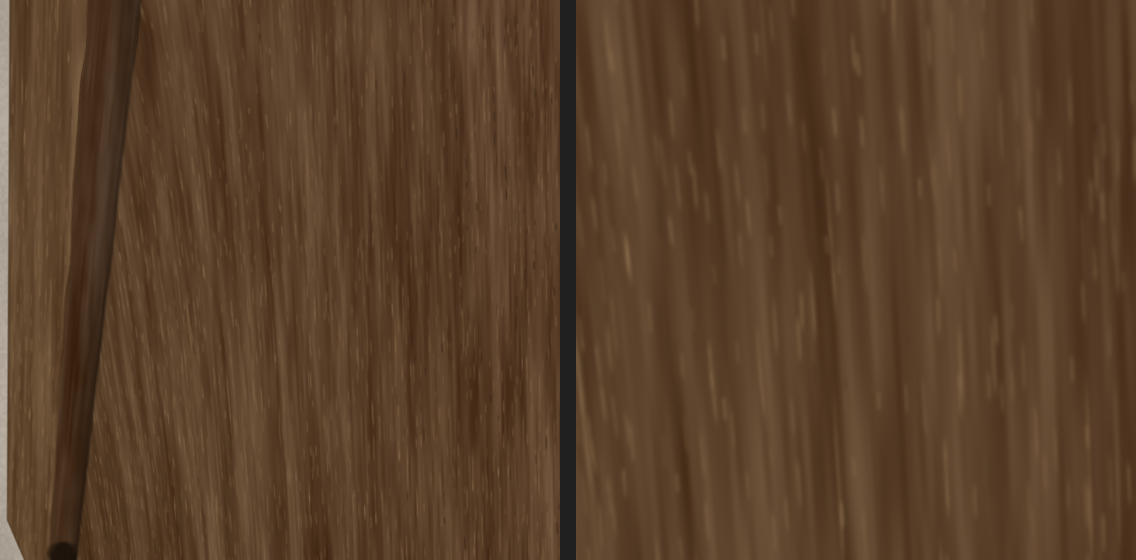
Left: the whole. Right: its middle third, enlarged.
Write a Shadertoy shader that draws this texture.

```glsl
#define WOOD_BASE vec3(0.338, 0.238, 0.153)
#define WOOD_DARK vec3(0.262, 0.175, 0.108)
#define WOOD_PALE vec3(0.54, 0.43, 0.30)
#define WALL vec3(0.69, 0.65, 0.60)
#define GRAIN_CONTRAST 0.24
#define FLECK_STRENGTH 0.62
#define PORE_STRENGTH 0.45
#define GRAIN_BEND 0.20
#define EDGE_SOFTNESS 0.0022

float hash(vec2 p) {
    vec3 q = fract(p.xyx * vec3(0.1031, 0.1030, 0.0973));
    q += dot(q, q.yzx + 33.33);
    return fract((q.x + q.y) * q.z);
}

float noise(vec2 p) {
    vec2 i = floor(p), f = fract(p);
    f = f * f * (3.0 - 2.0 * f);
    return mix(mix(hash(i), hash(i + vec2(1, 0)), f.x),
               mix(hash(i + vec2(0, 1)), hash(i + vec2(1, 1)), f.x), f.y);
}

// Soft coverage: 0 left of the edge, 1 right of it
float rightOf(float x, float edge, float softness) {
    return smoothstep(edge - softness, edge + softness, x);
}

// Long fibres from coarse to fine, centred on zero
float fibres(vec2 g) {
    float sum = 0.0, weight = 0.30;
    vec2 freq = vec2(32.0, 1.6);
    for (int i = 0; i < 4; i++) {
        sum += weight * (noise(g * freq + float(i) * 37.0) - 0.5);
        freq *= vec2(1.95, 2.0);
        weight *= 0.96;
    }
    return sum;
}

// Short thin dashes, one per occupied cell of a staggered column
float dashes(vec2 g, vec2 freq, float density, float halfWidth, float seed) {
    g.x += 0.0016 * (noise(vec2(g.x * 40.0, g.y * 22.0) + seed) - 0.5);
    float column = floor(g.x * freq.x);
    float along = g.y * freq.y + 9.0 * hash(vec2(column, seed));
    vec2 cell = vec2(column, floor(along)) + seed * 3.0;
    float centre = 0.3 + 0.4 * hash(cell + 5.0);
    float across = (fract(g.x * freq.x) - centre) / (freq.x * halfWidth);
    float reach = mix(0.18, 0.48, hash(cell + 11.0));
    float body = 1.0 - smoothstep(reach * 0.4, reach, abs(fract(along) - 0.5));
    float present = step(hash(cell + 19.0), density);
    return present * body * exp(-across * across) * mix(0.35, 1.0, hash(cell + 27.0));
}

void mainImage(out vec4 fragColor, in vec2 fragCoord) {
    vec2 uv = fragCoord / iResolution.xy;
    float soft = max(EDGE_SOFTNESS, 0.8 / iResolution.y);

    // Outlines of the wall and the slanted dark band
    float wobble = 0.006 * (noise(vec2(uv.y * 13.0, 4.0)) - 0.5);
    float wallEdge = max(0.012 + 0.005 * uv.y, 0.043 - 0.43 * uv.y);
    float bandLeft = mix(0.086, 0.157, uv.y) + wobble;
    float bandRight = mix(0.135, 0.251, uv.y) + 0.4 * wobble;
    float pastLeft = rightOf(uv.x, bandLeft, soft * 1.6);
    float pastRight = rightOf(uv.x, bandRight, soft * 1.6);
    float band = pastLeft * (1.0 - pastRight);

    // Grain direction: fanned on the main board, slanted on the strips
    float fan = GRAIN_BEND * (uv.y - 0.5) * exp(-3.5 * max(uv.x - 0.15, 0.0));
    vec2 grain = vec2(uv.x + fan, uv.y);
    grain.x += 0.006 * (noise(uv * vec2(5.0, 3.0)) - 0.5);
    if (uv.x < bandRight) grain.x = uv.x - uv.y * mix(0.02, 0.09, pastLeft) + 3.0;

    // Wood tone
    float rightSide = smoothstep(0.45, 0.95, uv.x);
    float broad = noise(uv * vec2(6.0, 2.5) + 8.0) - 0.5;
    float tone = fibres(grain) * mix(1.0, 1.15, rightSide) + 0.10 * broad;
    vec3 color = WOOD_BASE + GRAIN_CONTRAST * tone * vec3(1.0, 0.97, 0.84);
    color += vec3(0.012, 0.013, 0.008) * (1.0 - smoothstep(0.2, 0.9, uv.y));
    color += vec3(0.004, -0.004, 0.0) * rightSide;
    color += vec3(0.032, 0.030, 0.020) * (1.0 - pastLeft);

    // Pale flecks, shorter and denser toward the lower left
    float lowLeft = (1.0 - smoothstep(0.25, 0.50, uv.x)) * (1.0 - smoothstep(0.3, 0.8, uv.y));
    float flecks = 0.0;
    for (int i = 0; i < 3; i++) {
        float k = float(i);
        vec2 freq = vec2(65.0 + 27.0 * k, 7.0 + 9.0 * k);
        float density = 0.20 + 0.04 * k + 0.22 * lowLeft * k;
        flecks += dashes(grain, freq, density, 0.0017, 13.0 + 17.0 * k) * (0.8 - 0.1 * k);
    }
    flecks *= 0.55 + 0.6 * noise(grain * vec2(90.0, 70.0));
    color = mix(color, WOOD_PALE, clamp(flecks * FLECK_STRENGTH, 0.0, 0.8) * (1.0 - 0.8 * band));

    // Dark pores, strongest on the right
    float pores = dashes(grain, vec2(58.0, 26.0), 0.10 + 0.12 * rightSide, 0.0017, 71.0);
    color = mix(color, WOOD_DARK * 0.55, pores * PORE_STRENGTH * (0.25 + 0.75 * rightSide));

    // Slanted band with mottling, a shaded right side and a pale left rim
    float inside = clamp((uv.x - bandLeft) / (bandRight - bandLeft), 0.0, 1.0);
    float mottle = noise(uv * vec2(60.0, 24.0)) - 0.5;
    vec3 bandColor = WOOD_DARK + 0.15 * tone + 0.035 * mottle;
    bandColor *= mix(1.06, 0.82, smoothstep(0.45, 0.95, inside));
    color = mix(color, bandColor, band);
    float shade = exp(-pow((uv.x - bandRight) / 0.0035, 2.0));
    color *= 1.0 - 0.25 * shade;
    float rim = exp(-pow((uv.x - bandLeft + 0.004) / 0.004, 2.0));
    color = mix(color, WOOD_PALE, 0.35 * rim * noise(uv * vec2(90.0, 28.0)));

    // Dark hollow at the foot of the band
    vec2 hollow = (uv - vec2(0.112, 0.008)) / vec2(0.030, 0.024);
    float hollowEdge = length(hollow) + 0.4 * (noise(uv * 70.0) - 0.5);
    color = mix(color, WOOD_DARK * 0.35, 0.85 * (1.0 - smoothstep(0.65, 1.15, hollowEdge)));

    // Pale wall beside the board, with a thin contact shadow
    color *= 1.0 - 0.25 * exp(-abs(uv.x - wallEdge) / 0.002);
    vec3 wall = WALL + 0.05 * (noise(uv * 180.0) - 0.5);
    wall *= mix(0.94, 1.03, noise(uv * vec2(20.0, 5.0)));
    color = mix(wall, color, rightOf(uv.x, wallEdge, soft));

    fragColor = vec4(clamp(color, 0.0, 1.0), 1.0);
}
```
